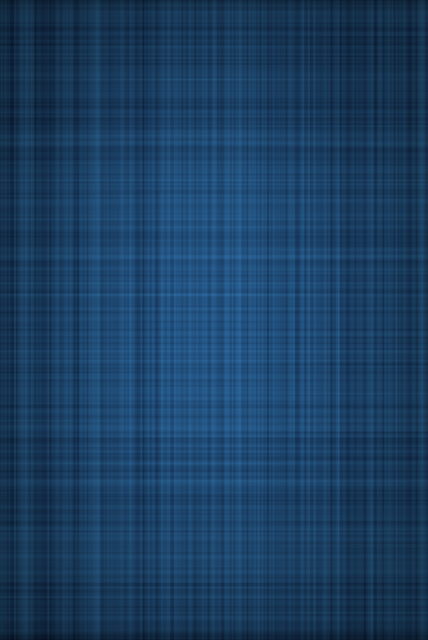
This pattern is drawn by a Shadertoy shader. Its source:

```glsl
// Deep blue woven cloth: fine crossed threads under a soft central glow.

const vec2 THREADS = vec2(230.0, 330.0);       // finest threads across and down
const vec3 DYE = vec3(0.268, 0.640, 1.0);      // cloth hue at full brightness
const vec3 SHEEN = vec3(0.014, 0.030, 0.022);  // teal cast of raised threads

float hash(vec2 p) {
    return fract(sin(dot(p, vec2(127.1, 311.7))) * 43758.5453);
}

// Smooth value noise in the range -1 to 1
float noise(vec2 p) {
    vec2 cell = floor(p);
    vec2 f = fract(p);
    f = f * f * (3.0 - 2.0 * f);
    float low = mix(hash(cell), hash(cell + vec2(1.0, 0.0)), f.x);
    float high = mix(hash(cell + vec2(0.0, 1.0)), hash(cell + vec2(1.0, 1.0)), f.x);
    return 2.0 * mix(low, high, f.y) - 1.0;
}

// Threads of one direction: mostly fine lines, with faint bundles and bands
float threads(float across, float along, float count, float seed) {
    float sum = 0.0;
    float weight = 0.75;
    for (int i = 0; i < 4; i++) {
        float layer = seed + 17.0 * float(i);
        float x = across * count + layer;
        // A constant line plus a slow change along its length
        float line = noise(vec2(x, layer));
        float fade = noise(vec2(x, along * 2.2 + layer + 7.0));
        sum += weight * (0.85 * line + 0.35 * fade);
        count *= 0.45;
        weight *= 0.56;
    }
    return sum;
}

// Brightness of the cloth, falling from the middle to the corners
float glow(vec2 uv) {
    float radius = length(uv - vec2(0.5, 0.49));
    float light = mix(0.515, 0.265, smoothstep(0.0, 0.76, radius));
    float hem = min(uv.y, 1.0 - uv.y);
    float side = min(uv.x, 1.0 - uv.x);
    float shade = mix(0.80, 1.0, smoothstep(0.0, 0.025, hem));
    return light * shade * mix(0.92, 1.0, smoothstep(0.0, 0.02, side));
}

void mainImage(out vec4 fragColor, in vec2 fragCoord) {
    vec2 uv = fragCoord / iResolution.xy;

    // Vertical threads stand out more than horizontal ones
    float warp = threads(uv.x, uv.y, THREADS.x, 3.0);
    float weft = threads(uv.y, uv.x, THREADS.y, 91.0);
    float weave = 0.19 * warp + 0.12 * weft;

    vec3 cloth = DYE * glow(uv) * (1.0 + weave);
    cloth += SHEEN * (0.7 * warp + 0.5 * weft);

    fragColor = vec4(clamp(cloth, 0.0, 1.0), 1.0);
}
```
